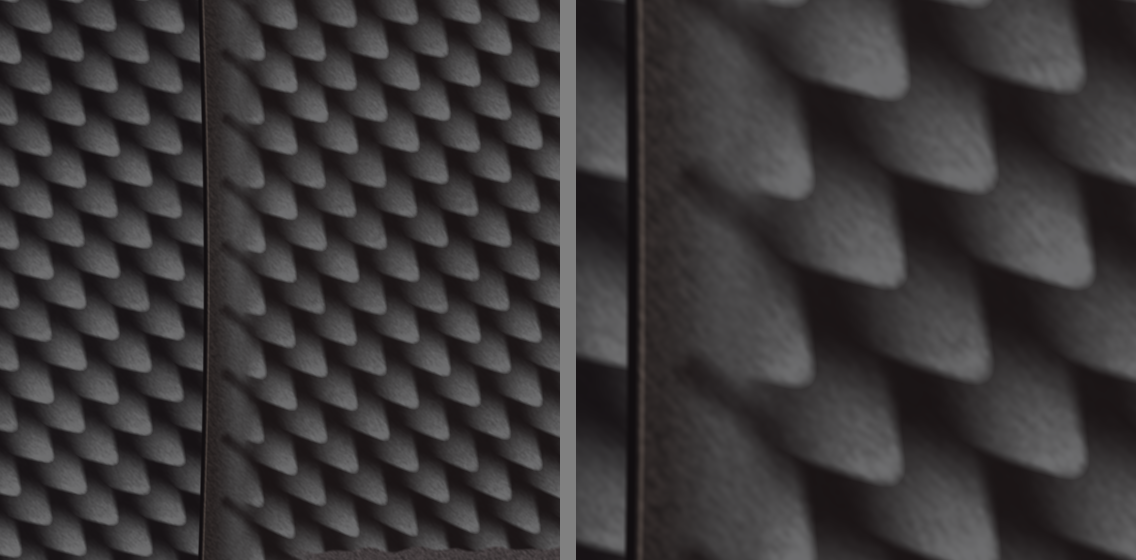
Left, the full canvas; right, a detail of the centre.
Give the GLSL for this texture, as a WebGL 2 fragment shader.

```glsl
#version 300 es
precision highp float;
// Two panels of dark rubber with staggered slanted scales, split by a seam and a flat strip.

uniform vec2 u_resolution;
out vec4 fragColor;

const vec3 PIT = vec3(0.085, 0.068, 0.077);
const vec3 RUBBER = vec3(0.235, 0.23, 0.235);
const vec3 SHEEN = vec3(0.43, 0.43, 0.435);
const vec3 DUST = vec3(0.20, 0.165, 0.155);

vec2 hash2(vec2 p) {
    vec3 a = fract(p.xyx * vec3(0.1031, 0.1030, 0.0973));
    a += dot(a, a.yzx + 33.33);
    return fract((a.xx + a.yz) * a.zy);
}

// Gradient noise, roughly -0.7 to 0.7
float corner(vec2 cell, vec2 f, vec2 o) {
    return dot(hash2(cell + o) * 2.0 - 1.0, f - o);
}

float gradientNoise(vec2 p) {
    vec2 i = floor(p), f = p - i;
    vec2 w = f * f * (3.0 - 2.0 * f);
    float low = mix(corner(i, f, vec2(0)), corner(i, f, vec2(1, 0)), w.x);
    float high = mix(corner(i, f, vec2(0, 1)), corner(i, f, vec2(1)), w.x);
    return mix(low, high, w.y);
}

float smoothMax(float a, float b, float k) {
    float h = max(k - abs(a - b), 0.0) / k;
    return max(a, b) + h * h * k * 0.25;
}

// Light on one finger-like scale; q is the offset from its tip, y pointing down
float scaleLight(vec2 q, float tone, float rimSlope) {
    float lower = q.y - rimSlope * q.x;
    float side = q.x - 0.17 * q.y;
    float edge = smoothMax(lower, side, 0.4) - 0.06;
    float soft = 0.08 + 0.10 * smoothstep(-0.1, -0.9, q.y) * smoothstep(-0.6, 0.0, side);
    float inside = 1.0 - smoothstep(-soft, 0.08, edge);
    // The root narrows to a ridge that runs on from the scale above
    float across = q.x - q.y - 0.02;
    float along = q.x + q.y - 1.15 * across * across;
    float body = smoothstep(-3.65, -0.6, along) * (0.92 + tone);
    body *= 1.0 - 0.3 * smoothstep(0.2, 1.0, across);
    float rim = exp(-pow((edge + 0.14) / 0.09, 2.0)) * smoothstep(-1.05, -0.35, q.x);
    return inside * (body + 0.2 * rim * smoothstep(-0.6, -0.15, q.y));
}

// Brightest of the overlapping scales; tips sit where column + row is even
float scaleField(vec2 p, float seed, float rimSlope) {
    float light = 0.0;
    for (int i = 0; i < 4; i++) {
        float column = floor(p.x) + float(i);
        float parity = mod(column, 2.0);
        for (int j = 0; j < 3; j++) {
            float row = parity + 2.0 * (floor((p.y - parity) * 0.5) + float(j));
            vec2 tip = vec2(column, row);
            vec2 vary = hash2(tip + seed) - 0.5;
            vec2 q = p - tip - 0.10 * vary;
            light = max(light, scaleLight(q, 0.18 * vary.x, rimSlope));
        }
    }
    return light;
}

// Flat strip with a slanted groove running into each pocket of the first column
float stripLight(vec2 p, float x) {
    vec2 q = vec2(p.x + 1.1, mod(p.y + 1.8, 2.0) - 1.5);
    vec2 axis = vec2(-1.2, -0.95);
    float t = clamp(dot(q, axis) / dot(axis, axis), 0.0, 1.0);
    float groove = 1.0 - smoothstep(0.02, 0.3, length(q - t * axis));
    return mix(0.25, 0.66, smoothstep(0.37, 0.43, x)) - 0.38 * groove;
}

vec3 rubberColor(float light) {
    vec3 c = mix(PIT, RUBBER, smoothstep(-0.1, 0.64, light));
    return mix(c, SHEEN, smoothstep(0.42, 1.2, light));
}

void main() {
    vec2 uv = gl_FragCoord.xy / u_resolution;
    vec2 down = vec2(uv.x, 1.0 - uv.y);
    vec2 warp = 0.003 * vec2(gradientNoise(uv * 7.0), gradientNoise(uv * 7.0 + 40.0));
    float seamX = 0.357 + 0.010 * sin(3.14 * uv.y);

    // Panels, each with its own pitch
    vec2 leftCell = (down + warp - vec2(0.095, 0.060)) / vec2(0.0586, 0.0551);
    vec2 rightCell = (down + warp - vec2(0.530, 0.052)) / vec2(0.0547, 0.0571);
    rightCell.y += 0.02 * rightCell.x;
    float rightSide = step(seamX, uv.x);
    float light;
    if (rightSide > 0.5) {
        float rimSlope = mix(0.26, 0.5, down.y * down.y);
        float onPanel = smoothstep(0.425, 0.466, down.x + warp.x);
        float field = scaleField(rightCell, 17.0, rimSlope);
        light = mix(stripLight(rightCell, uv.x), field, onPanel);
    } else {
        light = scaleField(leftCell, 3.0, 0.28);
    }

    // Worn grain along the slope, and broad changes of light
    vec2 slope = vec2(uv.x - uv.y, uv.x + uv.y);
    float grain = gradientNoise(slope * vec2(65.0, 150.0)) + 0.5 * gradientNoise(uv * 210.0);
    light += grain * (0.04 + 0.14 * light) + 0.12 * gradientNoise(uv * 4.0 + 9.0);
    vec3 color = rubberColor(light);
    color += rightSide * vec3(0.012, 0.007, 0.002) * (1.0 - light);

    // Seam: dark slit with a dusty lip
    float fromSeam = uv.x - seamX;
    float dusty = smoothstep(0.0, 0.004, fromSeam) * (1.0 - smoothstep(0.01, 0.055, fromSeam));
    color = mix(color, DUST * (0.85 + 0.5 * grain), 0.45 * dusty);
    color = mix(color, PIT * 0.8, 1.0 - smoothstep(0.001, 0.005, abs(fromSeam)));
    color += vec3(0.10, 0.09, 0.08) * (1.0 - smoothstep(0.0, 0.003, abs(fromSeam - 0.006)));

    // Frayed lower border on the right
    float borderY = 0.016 + 0.012 * (uv.x - 0.57) + 0.012 * gradientNoise(uv * vec2(22.0, 5.0));
    float border = (1.0 - smoothstep(-0.003, 0.004, uv.y - borderY)) * smoothstep(0.5, 0.58, uv.x);
    color = mix(color, vec3(0.26, 0.235, 0.24) * (1.0 + 0.4 * grain), border);

    fragColor = vec4(color, 1.0);
}
```
